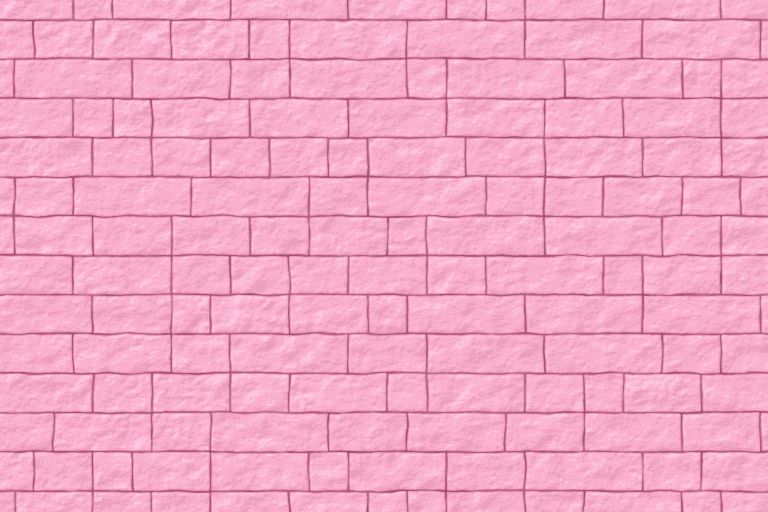
Write a Shadertoy shader that draws this texture.

```glsl
#define ROW_HEIGHT 0.0767
#define GRID_ORIGIN vec2(0.028, 0.041)
#define JOINT_HALF_WIDTH 0.017
#define CORNER_RADIUS 0.06
#define EDGE_WOBBLE 0.035
#define RELIEF_CONTRAST 0.27
#define LIGHT_DIR vec2(-0.6, 0.8)
#define JOINT_COLOR vec3(0.66, 0.30, 0.43)
#define RIM_COLOR vec3(0.82, 0.47, 0.59)
#define SHADE_COLOR vec3(0.925, 0.62, 0.735)
#define BASE_COLOR vec3(0.98, 0.69, 0.80)
#define LIGHT_COLOR vec3(0.995, 0.78, 0.875)

struct Brick {
    vec2 center;
    vec2 halfSize;
    float seed;
};

float hash(vec2 p) {
    vec3 q = fract(p.xyx * 0.1031);
    q += dot(q, q.yzx + 33.33);
    return fract((q.x + q.y) * q.z);
}

float noise(vec2 p) {
    vec2 cell = floor(p), f = fract(p);
    f = f * f * (3.0 - 2.0 * f);
    float low = mix(hash(cell), hash(cell + vec2(1, 0)), f.x);
    float high = mix(hash(cell + vec2(0, 1)), hash(cell + vec2(1, 1)), f.x);
    return mix(low, high, f.y);
}

float fbm(vec2 p) {
    float sum = 0.0, amplitude = 0.5;
    for (int i = 0; i < 5; i++) {
        sum += amplitude * noise(p);
        p = mat2(1.6, 1.2, -1.2, 1.6) * p + 7.3;
        amplitude *= 0.5;
    }
    return sum;
}

// Walk along the row; bricks span 2 to 6 half-row columns
Brick findBrick(vec2 p) {
    float row = floor(p.y), column = p.x * 2.0;
    float left = -6.0 + floor(5.0 * hash(vec2(row + 40.0, 3.0)));
    float span = 2.0, seed = 0.0;
    for (int i = 0; i < 26; i++) {
        seed = hash(vec2(float(i) + 11.0, row + 71.0));
        span = 2.0 + floor(5.0 * pow(seed, 0.9));
        if (column < left + span) break;
        left += span;
    }
    vec2 center = vec2(left + 0.5 * span, 2.0 * row + 1.0) * 0.5;
    return Brick(center, vec2(0.25 * span, 0.5), hash(vec2(left + 31.0, row + 53.0)));
}

// Signed distance to the rounded, ragged brick outline
float brickDistance(vec2 p, Brick b) {
    vec2 q = abs(p - b.center) - b.halfSize + CORNER_RADIUS;
    float d = length(max(q, 0.0)) + min(max(q.x, q.y), 0.0) - CORNER_RADIUS;
    vec2 s = p + b.seed * 91.0;
    float ragged = 0.65 * noise(s * 4.0) + 0.35 * noise(s * 10.0);
    return d + JOINT_HALF_WIDTH + EDGE_WOBBLE * (ragged - 0.5);
}

// Stone relief: worn edge, broad dents and rough chipped patches
float relief(vec2 p, Brick b) {
    vec2 q = p + b.seed * vec2(57.0, 83.0);
    float edge = smoothstep(0.0, 0.09, -brickDistance(p, b));
    float chipped = smoothstep(0.4, 0.7, noise(q * 1.3)) * smoothstep(0.2, 0.7, b.seed);
    float crumbs = noise(q * vec2(6.0, 7.0) + 2.0 * fbm(q * 3.0));
    return 0.05 * edge + 0.9 * fbm(q * vec2(2.0, 2.5)) + 0.22 * chipped * crumbs;
}

void mainImage(out vec4 fragColor, in vec2 fragCoord) {
    vec2 p = (fragCoord / iResolution.y - GRID_ORIGIN) / ROW_HEIGHT;
    float pixel = 1.0 / (iResolution.y * ROW_HEIGHT);

    // Slightly uneven courses
    p += 0.05 * (vec2(noise(p * 1.7), noise(p * 1.7 + 19.0)) - 0.5);
    Brick brick = findBrick(p);
    float d = brickDistance(p, brick);

    // Directional light on the relief
    float reach = 0.04;
    float slope = (relief(p, brick) - relief(p + reach * LIGHT_DIR, brick)) / reach;
    float tone = 0.46 + RELIEF_CONTRAST * slope + 0.06 * (brick.seed - 0.5);

    vec3 color = mix(SHADE_COLOR, BASE_COLOR, smoothstep(0.0, 0.5, tone));
    color = mix(color, LIGHT_COLOR, smoothstep(0.5, 1.05, tone));
    color = mix(color, RIM_COLOR, 0.4 * smoothstep(0.0, -0.8, tone));

    // Soft rim, then the dark joint of varying depth
    color = mix(color, RIM_COLOR, 0.65 * smoothstep(-0.045, 0.005, d));
    float joint = smoothstep(-0.6 * pixel, 0.6 * pixel, d);
    color = mix(color, JOINT_COLOR, joint * (0.6 + 0.4 * noise(p * 2.0)));
    fragColor = vec4(color, 1.0);
}
```
